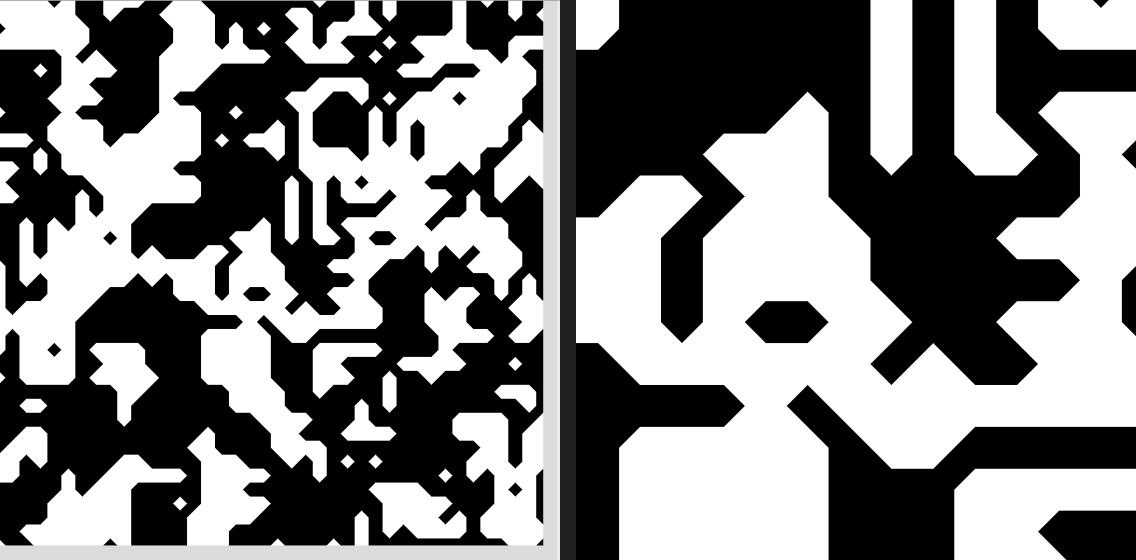
Left: the whole. Right: its middle third, enlarged.
Give the GLSL for this texture, as a WebGL 2 fragment shader.

```glsl
#version 300 es
precision highp float;
// Cave-like black and white blobs with straight and 45 degree edges.
// Random seeds are smoothed once by a vote of their eight neighbours, then
// outlined by marching squares; a pale margin frames the right and bottom.

uniform vec2 u_resolution;
out vec4 fragColor;

const float CELL = 0.02494;                   // grid spacing
const vec2 FIELD_CORNER = vec2(0.970, 0.026); // lower right end of the field
const float FIELD_TOP = 0.9985;
const float RIM_START = 0.995;                // lighter rim at the far right
const float SEED_FILL = 0.537;                // chance that a seed is white
const int VOTES_NEEDED = 5;                   // white neighbours out of eight
const float MARGIN_GRAY = 0.86;
const float RIM_GRAY = 0.92;
const float TOP_LINE_GRAY = 0.64;

// Integer hash of a grid point, 0 to 1
float hash(ivec2 p) {
  uvec2 q = uvec2(p + 4096) * uvec2(73856093u, 19349663u);
  uint h = q.x ^ q.y;
  h = (h ^ (h >> 16)) * 0x7feb352du;
  h = (h ^ (h >> 15)) * 0x846ca68bu;
  h ^= h >> 16;
  return float(h >> 8) / 16777216.0;
}

// Cellular rule: a point is white when enough neighbouring seeds are
bool isWhite(ivec2 point) {
  int votes = 0;
  for (int y = -1; y <= 1; y++) {
    for (int x = -1; x <= 1; x++) {
      if (x == 0 && y == 0) continue;
      if (hash(point + ivec2(x, y)) < SEED_FILL) votes++;
    }
  }
  return votes >= VOTES_NEEDED;
}

// Signed distance to the outline in cells, positive inside white
float blobDistance(vec2 grid) {
  ivec2 base = ivec2(floor(grid));
  vec2 local = fract(grid);
  int count = 0;
  ivec2 cornerSum = ivec2(0);
  float blend = 0.0;
  float whiteCut = -1.0;
  float blackCut = -1.0;

  for (int i = 0; i < 4; i++) {
    ivec2 corner = ivec2(i & 1, i >> 1);
    vec2 away = abs(local - vec2(corner));
    float cut = (0.5 - away.x - away.y) * inversesqrt(2.0);
    if (isWhite(base + corner)) {
      count++;
      cornerSum += corner;
      blend += (1.0 - away.x) * (1.0 - away.y);
      whiteCut = max(whiteCut, cut);
    } else {
      blackCut = max(blackCut, cut);
    }
  }

  bool diagonal = count == 2 && cornerSum == ivec2(1);
  if (count == 0) return -1.0;
  if (count == 4) return 1.0;
  if (count == 3) return -blackCut;
  if (count == 1 || diagonal) return whiteCut;
  return blend - 0.5; // straight edge through the cell
}

// Smoothed step, one pixel wide
float edge(float signedDistance, float pixel) {
  return clamp(signedDistance / pixel + 0.5, 0.0, 1.0);
}

void main() {
  float size = min(u_resolution.x, u_resolution.y);
  vec2 p = gl_FragCoord.xy / size;
  float pixel = 1.0 / size;

  // Blobs
  vec2 grid = (p - FIELD_CORNER) / CELL;
  float blobs = edge(blobDistance(grid) * CELL, pixel);

  // Margin, rim and top line
  float margin = mix(MARGIN_GRAY, RIM_GRAY, edge(p.x - RIM_START, pixel));
  float inside = edge(min(FIELD_CORNER.x - p.x, p.y - FIELD_CORNER.y), pixel);
  float gray = mix(margin, blobs, inside);
  gray = mix(gray, TOP_LINE_GRAY, edge(p.y - FIELD_TOP, pixel));

  fragColor = vec4(vec3(gray), 1.0);
}
```
